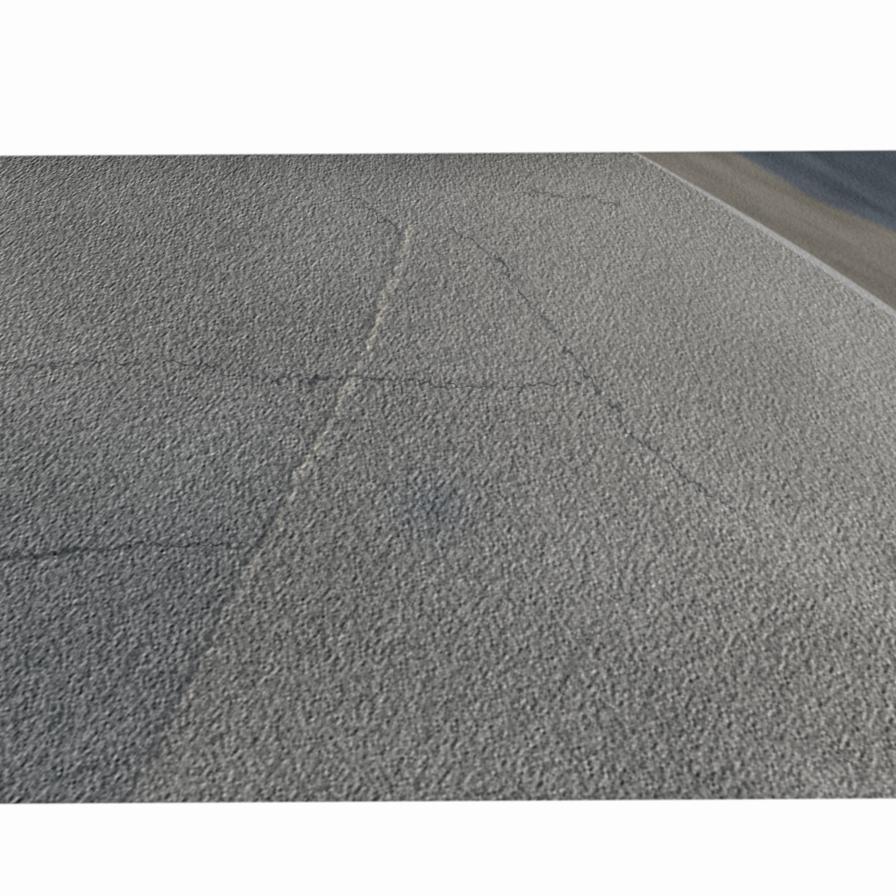
Reproduce this texture procedurally as a Shadertoy shader.

```glsl
// Worn asphalt seen in perspective between two blank white bands.
// Embossed value noise shrinking with distance makes the stone grain;
// noise-warped polylines make the cracks, curves the kerb and verge.

const vec3 PAPER = vec3(0.992);
const vec3 DARK = vec3(0.395, 0.405, 0.41);
const vec3 MID = vec3(0.465, 0.464, 0.457);
const vec3 LIGHT = vec3(0.555, 0.55, 0.535);
const vec3 CRACK = vec3(0.20, 0.215, 0.23);
const vec3 SEAM = vec3(0.66, 0.64, 0.60);
const vec3 KERB = vec3(0.66, 0.66, 0.66);
const vec3 VERGE = vec3(0.475, 0.455, 0.42);
const vec3 WATER = vec3(0.31, 0.335, 0.365);
const float ROAD_BOTTOM = 0.105;
const float ROAD_TOP = 0.828;
const float GRAIN_NEAR = 0.0046;
const float GRAIN_FAR = 0.0023;
const float GRAIN_CONTRAST = 0.245;
const vec2 GRAIN_LIGHT = vec2(0.42, -0.14);
const mat2 TURN = mat2(0.8, 0.6, -0.6, 0.8);

float hash(vec2 cell) {
    uvec2 k = uvec2(ivec2(cell)) * uvec2(1597u, 3571u);
    uint h = (k.x ^ (k.y << 7)) * 73421u + k.y;
    h = (h ^ (h >> 15)) * 28657u;
    h = (h ^ (h >> 13)) * 92821u;
    return float((h ^ (h >> 16)) & 65535u) / 65535.0;
}

float noise(vec2 p) {
    vec2 i = floor(p), f = fract(p);
    f = f * f * (3.0 - 2.0 * f);
    return mix(mix(hash(i), hash(i + vec2(1, 0)), f.x),
               mix(hash(i + vec2(0, 1)), hash(i + vec2(1, 1)), f.x), f.y);
}

vec2 noise2(vec2 p) {
    return vec2(noise(p), noise(p + 40.0)) - 0.5;
}

// Four octaves, centred on zero
float fbm(vec2 p) {
    float sum = -0.47, amp = 0.5;
    for (int i = 0; i < 4; i++) {
        sum += amp * noise(p);
        p = p * 2.03 + 17.3;
        amp *= 0.5;
    }
    return sum;
}

// Stones lit from one side: difference of two shifted noises
float emboss(vec2 p) {
    return noise(TURN * (p - GRAIN_LIGHT)) - noise(TURN * (p + GRAIN_LIGHT));
}

// Cell size falls linearly with height, so rows follow its logarithm
float stoneGrain(vec2 p) {
    float slope = (GRAIN_FAR - GRAIN_NEAR) / (ROAD_TOP - ROAD_BOTTOM);
    float size = GRAIN_NEAR + slope * (p.y - ROAD_BOTTOM);
    vec2 q = vec2((p.x - 0.5) / size, log(size) / slope);
    return emboss(q) + 0.5 * emboss(TURN * q * 1.5) + 0.5 * (noise(q * 0.8) - 0.5);
}

float segment(vec2 p, vec2 a, vec2 b) {
    vec2 d = b - a;
    return length(p - a - d * clamp(dot(p - a, d) / dot(d, d), 0.0, 1.0));
}

float chain(vec2 p, vec2 a, vec2 b, vec2 c, vec2 d) {
    return min(segment(p, a, b), min(segment(p, b, c), segment(p, c, d)));
}

float stroke(float dist, float halfWidth, float soft) {
    return 1.0 - smoothstep(halfWidth - soft, halfWidth + soft, dist);
}

float seam(vec2 p) {
    return chain(p, vec2(0.14, 0.10), vec2(0.289, 0.388), vec2(0.391, 0.577), vec2(0.458, 0.746));
}

void mainImage(out vec4 fragColor, in vec2 fragCoord) {
    vec2 uv = fragCoord / iResolution.xy;
    float soft = max(1.0 / iResolution.y, 0.0018);
    float height = (uv.y - ROAD_BOTTOM) / (ROAD_TOP - ROAD_BOTTOM);

    // Broad tone: dark left lane, pale worn lane at the upper right
    float blend = mix(0.02, 0.13, height);
    float rightSide = smoothstep(-blend, blend, uv.x - 0.09 - 0.494 * uv.y);
    float pale = smoothstep(0.5, 1.35, uv.x + 0.5 * height);
    vec3 leftLane = mix(DARK, MID, smoothstep(0.3, 0.8, height));
    vec3 color = mix(leftLane, mix(MID * 0.95, LIGHT, pale), rightSide);
    float streak = noise(vec2(uv.x * 2.0, (uv.y + 0.62 * uv.x) * 16.0)) - 0.5;
    color += 0.08 * fbm(uv * vec2(5, 8)) + 0.06 * streak * smoothstep(0.55, 0.85, uv.x);
    color -= 0.05 * smoothstep(0.93, 1.0, height);
    vec2 stain = (uv - vec2(0.482, 0.434)) / vec2(0.045, 0.035);
    color -= vec3(0.05, 0.035, 0.015) * exp(-dot(stain, stain));

    // Stone grain, calmer on the pale lane
    float calm = pale * smoothstep(0.2, 0.8, height);
    float grain = stoneGrain(uv) * GRAIN_CONTRAST * mix(1.0, 0.55, calm);
    color += grain * vec3(1.02, 1.0, 0.96);

    // Seam: lit ridge with a shadow at its left, warped at two scales
    vec2 p = uv + 0.009 * noise2(uv * 55.0) + 0.009 * noise2(uv * 170.0);
    float wear = noise(uv * 110.0 + 9.0);
    float ridge = stroke(seam(p - vec2(0.003, 0)), 0.0035, 0.0035);
    float shadow = stroke(seam(p + vec2(0.005, 0)), 0.003, 0.004);
    color = mix(color, CRACK, shadow * mix(0.6, 0.3, height) * (0.3 + wear));
    ridge *= mix(0.2, 0.9, smoothstep(0.05, 0.8, height)) * (0.3 + 0.7 * wear);
    color = mix(color, SEAM + grain, ridge);

    // Thin dark cracks
    float across = min(chain(p, vec2(-0.02, 0.59), vec2(0.195, 0.599), vec2(0.312, 0.573), vec2(0.404, 0.579)),
                       chain(p, vec2(0.404, 0.579), vec2(0.52, 0.568), vec2(0.6, 0.571), vec2(0.645, 0.575)));
    float near = chain(p, vec2(-0.02, 0.376), vec2(0.06, 0.384), vec2(0.13, 0.391), vec2(0.289, 0.392));
    float right = min(chain(p, vec2(0.501, 0.749), vec2(0.56, 0.707), vec2(0.638, 0.603), vec2(0.703, 0.521)),
                      chain(p, vec2(0.703, 0.521), vec2(0.794, 0.447), vec2(0.85, 0.405), vec2(0.898, 0.362)));
    float far = min(segment(p, vec2(0.391, 0.787), vec2(0.445, 0.738)),
                    segment(p, vec2(0.579, 0.788), vec2(0.69, 0.772)));
    float crack = 0.8 * stroke(across, 0.0012, soft);
    crack = max(crack, stroke(near, mix(0.003, 0.0014, smoothstep(0.0, 0.2, uv.x)), soft));
    crack = max(crack, 0.75 * stroke(right, 0.0012, soft) * smoothstep(0.34, 0.48, uv.y));
    crack = max(crack, 0.6 * stroke(far, 0.0012, soft));
    color = mix(color, CRACK + 0.5 * grain, crack * (0.4 + 0.6 * wear));

    // Kerb line, tan verge and dark water in the upper right corner
    float kerbX = uv.x - 0.729;
    float kerb = 0.86 * (uv.y - 0.818 + 0.57 * kerbX + 0.2 * kerbX * kerbX);
    float ripple = fbm(vec2(uv.x * 14.0, (uv.y + 0.5 * uv.x) * 70.0));
    float shore = uv.y - 0.832 + 0.48 * (uv.x - 0.82) + 0.012 * noise(uv * 22.0);
    vec3 verge = mix(VERGE, WATER, smoothstep(-0.006, 0.006, shore));
    verge += 0.15 * ripple + 0.25 * grain;
    color = mix(color, verge, smoothstep(-soft, soft, kerb));
    float kerbWidth = mix(0.0015, 0.004, smoothstep(0.0, 0.2, kerbX));
    color = mix(color, KERB + 0.4 * grain, 0.9 * stroke(abs(kerb), kerbWidth, soft));

    // Slightly tilted borders against the white bands
    float tilt = 0.006 * uv.x;
    float inside = min(0.826 + tilt - uv.y, uv.y - 0.103 - tilt);
    color *= 1.0 - 0.15 * exp(-max(inside, 0.0) / 0.003);
    color = mix(PAPER, color, smoothstep(-soft, soft, inside));
    fragColor = vec4(clamp(color, 0.0, 1.0), 1.0);
}
```
